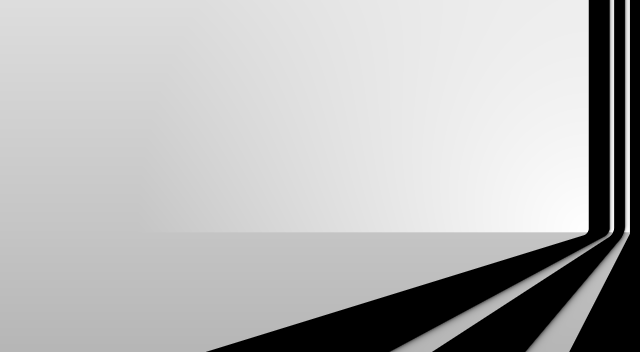
Write a Shadertoy shader that draws this background.

```glsl
const float HORIZON = 0.340;        // where wall meets floor
const float FOLD = 0.336;           // height at which the stripes bend
const float GLOW_RADIUS = 1.28;
const vec2 GLOW_CENTER = vec2(1.672, 0.340);
const float CORNER_RADIUS = 0.014;
const float SHADOW_STRENGTH = 0.6;
const float WALL_SHADOW_WIDTH = 0.003;
const float FLOOR_SHADOW_WIDTH = 0.007;
const float TOP_GREY = 0.868;
const float HORIZON_GREY = 0.770;
const float BOTTOM_GREY = 0.712;

// Stripe boundaries, left to right: x on the wall and x at the canvas bottom
const int EDGE_COUNT = 5;
const float WALL_X[EDGE_COUNT] = float[](1.6726, 1.7317, 1.7447, 1.7754, 1.7896);
const float FLOOR_X[EDGE_COUNT] = float[](0.584, 1.106, 1.227, 1.492, 1.617);

// Intersection of two half planes with a rounded corner
float roundMax(float a, float b, float radius) {
    vec2 corner = max(vec2(a, b) + radius, 0.0);
    return min(-radius, max(a, b)) + length(corner);
}

// Signed distance to a bent boundary, positive on its right
float bentEdge(vec2 p, float wallX, float floorX, float radius) {
    vec2 normal = normalize(vec2(FOLD, floorX - wallX));
    float slanted = dot(p - vec2(wallX, FOLD), normal);
    return roundMax(p.x - wallX, slanted, radius);
}

float coverage(float dist) {
    return clamp(dist * iResolution.y + 0.5, 0.0, 1.0);
}

void mainImage(out vec4 fragColor, in vec2 fragCoord) {
    vec2 p = fragCoord / iResolution.y;
    float onWall = coverage(p.y - HORIZON);

    // Vertical grey gradient
    float wallGrey = mix(HORIZON_GREY, TOP_GREY, (p.y - HORIZON) / (1.0 - HORIZON));
    float floorGrey = mix(BOTTOM_GREY, HORIZON_GREY, p.y / HORIZON);

    // White glow on the wall only
    float glow = clamp(1.0 - distance(p, GLOW_CENTER) / GLOW_RADIUS, 0.0, 1.0);
    float paper = mix(floorGrey, mix(wallGrey, 1.0, glow), onWall);

    // Alternating black and paper stripes, shaded along each left paper edge
    float shadowWidth = mix(FLOOR_SHADOW_WIDTH, WALL_SHADOW_WIDTH, onWall);
    float ink = 0.0;
    for (int i = 0; i < EDGE_COUNT; i++) {
        float radius = i < EDGE_COUNT - 1 ? CORNER_RADIUS : 0.0;
        float dist = bentEdge(p, WALL_X[i], FLOOR_X[i], radius);
        bool entersInk = i % 2 == 0;
        ink += (entersInk ? 1.0 : -1.0) * coverage(dist);
        if (!entersInk) {
            paper *= 1.0 - SHADOW_STRENGTH * exp(-abs(dist) / shadowWidth);
        }
    }

    fragColor = vec4(vec3(paper * (1.0 - clamp(ink, 0.0, 1.0))), 1.0);
}
```
